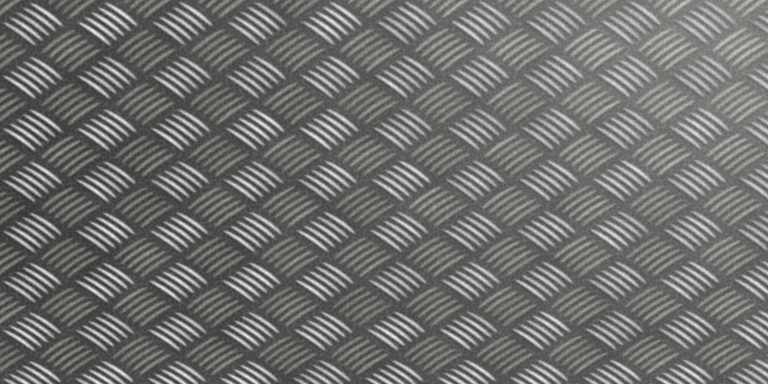
Write a Shadertoy shader that draws this texture.

```glsl
// Brushed metal tread plate: a diagonal checkerboard of five-bar groups, turned
// crosswise in alternate cells. One direction catches the light, the other is dull.
// Each bar is a bowed, tapered distance shape; cellular noise adds grain and wear.

const float PITCH = 0.178;       // spacing of bars, in cells
const float BAR_HALF_LEN = 0.49;
const float BAR_HALF_WIDTH = 0.041;
const float BOW = 0.042;         // bend of each bar

const vec3 PLATE_DARK = vec3(0.295, 0.29, 0.287);
const vec3 PLATE_LIT = vec3(0.51, 0.51, 0.50);
const vec3 GLEAM = vec3(0.87, 0.88, 0.89);
const vec3 DULL_DARK = vec3(0.55, 0.54, 0.52);
const vec3 DULL_LIT = vec3(0.73, 0.73, 0.72);

vec2 hash2(vec2 p) {
    return fract(sin(vec2(dot(p, vec2(127.1, 311.7)), dot(p, vec2(269.5, 183.3)))) * 4375.85);
}

// Distance to the nearest scattered point
float cellular(vec2 p) {
    vec2 cell = floor(p), f = fract(p);
    float nearest = 2.0;
    for (int y = -1; y <= 1; y++)
        for (int x = -1; x <= 1; x++) {
            vec2 g = vec2(x, y);
            nearest = min(nearest, length(g + hash2(cell + g) - f));
        }
    return nearest;
}

// Canvas position to lattice units, with slight foreshortening and tilt
vec2 plateCoord(vec2 uv) {
    float down = 1.0 - uv.y;
    float column = uv.x * (10.25 + 0.35 * down) - 0.45;
    float row = down * (7.05 + 0.475 * down) - 0.4425 + 0.04 * uv.x;
    return vec2(column + row, column - row);
}

// Five bars along q.x: coverage in x, bar number in y
vec2 barGroup(vec2 q, float soft) {
    float along = q.x / BAR_HALF_LEN;
    float taper = max(0.0, 1.0 - along * along);
    float across = q.y - BOW * (taper - 0.6);
    float bar = clamp(floor(across / PITCH + 0.5), -2.0, 2.0);
    float dist = abs(across - bar * PITCH) - BAR_HALF_WIDTH * sqrt(taper);
    float ends = 1.0 - smoothstep(BAR_HALF_LEN - 0.14, BAR_HALF_LEN, abs(q.x));
    return vec2(ends * (1.0 - smoothstep(-soft, soft, dist)), bar);
}

// Broad reflection: a glow at the upper right over a slow rise to the right
float reflection(vec2 uv) {
    vec2 d = (uv - vec2(1.03, 1.06)) * vec2(1.15, 0.9);
    return 0.78 * exp(-2.5 * dot(d, d)) + 0.24 * smoothstep(0.1, 1.0, uv.x);
}

void mainImage(out vec4 fragColor, in vec2 fragCoord) {
    vec2 uv = fragCoord / iResolution.xy;
    vec2 canvas = uv * vec2(2.0, 1.0);

    // Checkerboard cells; dull groups are turned by a right angle
    vec2 plate = plateCoord(uv);
    vec2 cell = floor(plate + 0.5);
    vec2 local = plate - cell;
    bool dull = mod(cell.x + cell.y, 2.0) > 0.5;
    vec2 q = dull ? vec2(local.y, -local.x) : local;
    float soft = max(dull ? 0.052 : 0.043, 6.0 / iResolution.y);

    // Light, grain and wear
    float light = reflection(uv);
    float grain = cellular(canvas * 115.0) - 0.45;
    float wear = cellular(canvas * vec2(5.0, 7.0) + 3.0) - 0.45;
    float streak = sin(canvas.x * 31.0 + 3.0 * sin(canvas.y * 17.0)) * sin(canvas.y * 43.0 + canvas.x * 9.0);

    vec3 color = mix(PLATE_DARK, PLATE_LIT, light);
    color += 0.10 * grain + 0.03 * wear + 0.012 * streak;
    color -= 0.03 * (1.0 - smoothstep(0.0, 0.5, uv.x)) * sin(3.14 * uv.y);

    // Shaded side of the bars, then their lit crests
    vec2 bars = barGroup(q, soft);
    float shade = barGroup(q + vec2(0.0, 0.06), soft).x;
    color *= 1.0 - (dull ? 0.08 : 0.12) * shade;

    float barTone = hash2(cell * 7.0 + bars.y).x - 0.5;
    float groupTone = hash2(cell + 41.0).y - 0.5;
    vec3 crest = dull ? mix(DULL_DARK, DULL_LIT, light) : mix(GLEAM, GLEAM * 0.88, light);
    crest *= 1.0 + 0.14 * barTone + 0.07 * groupTone + 0.10 * wear;
    float shine = dull ? 0.95 : 0.96 - 0.35 * pow(abs(q.x) / BAR_HALF_LEN, 2.0);
    color = mix(color, crest + 0.10 * grain, bars.x * shine);

    fragColor = vec4(clamp(color, 0.0, 1.0), 1.0);
}
```
